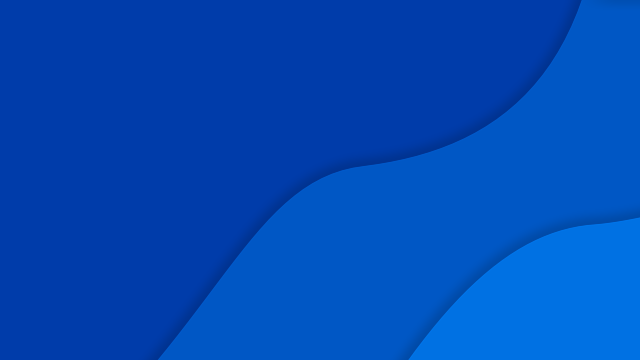
A WebGL 2 fragment shader for this background:

```glsl
#version 300 es
precision highp float;
// Layered blue paper waves with soft shadows along their upper edges.

uniform vec2 u_resolution;
out vec4 fragColor;

const vec3 DEEP_BLUE = vec3(0.0, 0.235, 0.668);
const vec3 MID_BLUE = vec3(0.0, 0.342, 0.773);
const vec3 LIGHT_BLUE = vec3(0.0, 0.444, 0.89);
const float SHADOW_WIDTH = 0.06;
const float SHADOW_STRENGTH = 0.15;
const int STEPS = 24;

vec2 bezier(vec2 a, vec2 b, vec2 c, vec2 d, float t) {
    float s = 1.0 - t;
    return s * s * s * a + 3.0 * s * s * t * b + 3.0 * s * t * t * c + t * t * t * d;
}

// Signed distance to a segment, positive on its right-hand side.
float segmentSide(vec2 p, vec2 a, vec2 b) {
    vec2 along = b - a;
    vec2 rel = p - a;
    float h = clamp(dot(rel, along) / dot(along, along), 0.0, 1.0);
    float side = along.y * rel.x - along.x * rel.y;
    return length(rel - along * h) * (side < 0.0 ? -1.0 : 1.0);
}

float nearest(float a, float b) {
    return abs(a) < abs(b) ? a : b;
}

// Signed distance to a cubic curve drawn over the range t0..t1.
float curveSide(vec2 p, vec2 a, vec2 b, vec2 c, vec2 d, float t0, float t1) {
    float dist = 1e5;
    vec2 last = bezier(a, b, c, d, t0);
    for (int i = 1; i <= STEPS; i++) {
        vec2 next = bezier(a, b, c, d, mix(t0, t1, float(i) / float(STEPS)));
        dist = nearest(dist, segmentSide(p, last, next));
        last = next;
    }
    return dist;
}

// Darkens the layer below near the edge, then lays the new sheet on top.
vec3 addSheet(vec3 below, vec3 sheet, float dist, float pixel) {
    float falloff = 1.0 - smoothstep(0.0, SHADOW_WIDTH, -dist);
    vec3 shaded = below * (1.0 - SHADOW_STRENGTH * falloff * falloff);
    // A thin lit rim follows the cut edge.
    float rim = 1.0 - smoothstep(0.0, 0.005, dist);
    vec3 lit = sheet * (1.0 + 0.035 * rim);
    return mix(shaded, lit, smoothstep(-0.6 * pixel, 0.6 * pixel, dist));
}

void main() {
    float pixel = 1.0 / u_resolution.y;
    vec2 p = gl_FragCoord.xy * pixel;

    // Large wave sweeping from the bottom to the upper right.
    float largeWave = nearest(
        curveSide(p, vec2(0.438, 0.0), vec2(0.671, 0.282), vec2(0.777, 0.514), vec2(1.012, 0.539), -0.1, 1.0),
        curveSide(p, vec2(1.012, 0.539), vec2(1.285, 0.573), vec2(1.509, 0.692), vec2(1.616, 1.0), 0.0, 1.1));

    // Smaller wave in the lower right corner.
    float smallWave = nearest(
        curveSide(p, vec2(1.134, 0.0), vec2(1.315, 0.25), vec2(1.477, 0.366), vec2(1.655, 0.377), -0.1, 1.0),
        curveSide(p, vec2(1.655, 0.377), vec2(1.713, 0.382), vec2(1.771, 0.394), vec2(1.852, 0.412), 0.0, 1.1));

    // Faint shade on the middle sheet at the top right.
    float topShade = smoothstep(0.965, 1.005, p.y) * smoothstep(1.6, 1.72, p.x);
    vec3 middle = MID_BLUE * (1.0 - 0.1 * topShade);

    vec3 color = addSheet(DEEP_BLUE, middle, largeWave, pixel);
    color = addSheet(color, LIGHT_BLUE, smallWave, pixel);
    fragColor = vec4(color, 1.0);
}
```
